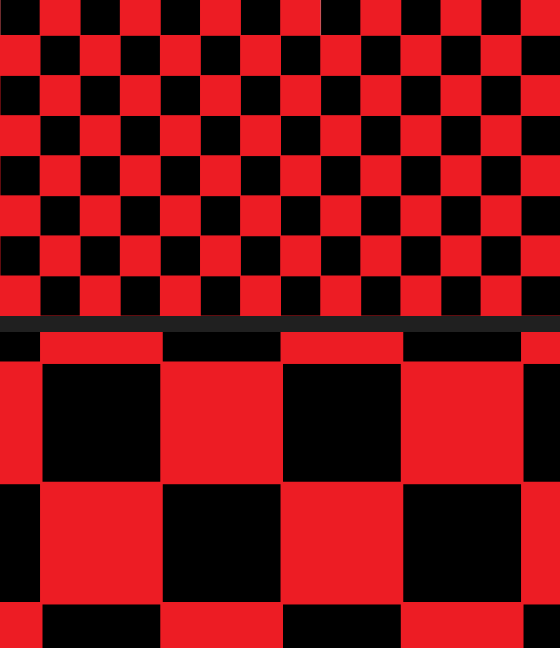
Top: the whole. Bottom: its middle third, enlarged.
Write a Shadertoy shader that draws this pattern.

```glsl
const vec3 RED = vec3(0.93, 0.11, 0.14);
const vec3 BLACK = vec3(0.0);
const vec3 SEAM_GREY = vec3(0.6);

const float CELL = 0.12685;       // cell pitch, in canvas heights
const float INSET = 0.0013;       // red margin round each black square
const float SEAM_WIDTH = 0.0014;
const float TOP_ROW = 7.0;
const float SEAM_PERIOD = 8.0;    // columns between pale seams

// Share of a pixel at x that lies between lo and hi.
float spanCoverage(float x, float lo, float hi, float pixel) {
    float overlap = min(x + 0.5 * pixel, hi) - max(x - 0.5 * pixel, lo);
    return clamp(overlap / pixel, 0.0, 1.0);
}

// Coverage of a centred square.
float squareCoverage(vec2 p, float halfSide, float pixel) {
    return spanCoverage(p.x, -halfSide, halfSide, pixel)
         * spanCoverage(p.y, -halfSide, halfSide, pixel);
}

// Coverage of the black squares, including those reaching in from neighbours.
float checkerCoverage(vec2 p, float pitch, float inset, float pixel) {
    vec2 cell = floor(p / pitch);
    float total = 0.0;
    for (int j = -1; j <= 1; j++) {
        for (int i = -1; i <= 1; i++) {
            vec2 id = cell + vec2(i, j);
            float isBlack = mod(id.x + id.y, 2.0);
            vec2 local = p - (id + 0.5) * pitch;
            total += isBlack * squareCoverage(local, 0.5 * pitch - inset, pixel);
        }
    }
    return min(total, 1.0);
}

// Hairline seams on the left of every few columns in the top row.
float seamCoverage(vec2 p, float pitch, float width, float pixel) {
    float period = SEAM_PERIOD * pitch;
    float x = p.x - period * round(p.x / period);
    float inRow = spanCoverage(p.y, TOP_ROW * pitch, (TOP_ROW + 1.0) * pitch, pixel);
    return inRow * spanCoverage(x, -0.5 * width, 0.5 * width, pixel);
}

void mainImage(out vec4 fragColor, in vec2 fragCoord) {
    float pixel = 1.0 / iResolution.y;
    vec2 p = fragCoord * pixel;

    vec3 color = mix(RED, BLACK, checkerCoverage(p, CELL, INSET, pixel));
    color = mix(color, SEAM_GREY, seamCoverage(p, CELL, SEAM_WIDTH, pixel));

    fragColor = vec4(color, 1.0);
}
```
